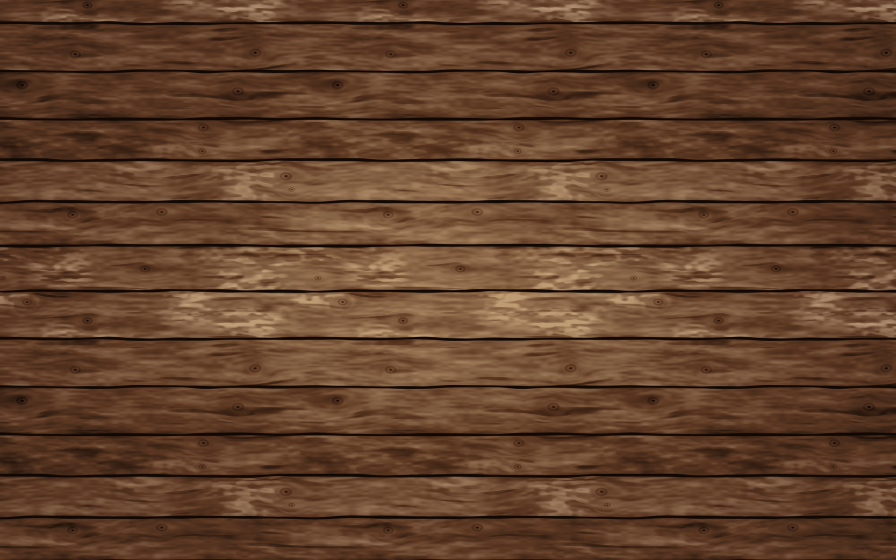
Write a Shadertoy shader that draws this texture.

```glsl
// Weathered brown planks: a square tile of seven boards repeats across and down.
// Grain is stretched, wrapping value noise bent around hashed knots; pale wear,
// cracks and dark seams are added, and a glow lights the middle of the canvas.

const float TILE = 0.5635;        // tile side, in canvas heights
const float TOP_OFFSET = 0.0417;  // first seam below the top edge
const int PLANKS = 7;
const int KNOTS = 2;              // knots per plank
const float SEAM_HALF = 0.0022;   // half width of a seam, in canvas heights
const float BASE_TONE = 0.40;
const float GLOW_TONE = 0.34;
const vec2 GLOW_FALLOFF = vec2(2.2, 5.0);
const vec3 DARK = vec3(0.08, 0.04, 0.02);
const vec3 BROWN = vec3(0.36, 0.22, 0.14);
const vec3 PALE = vec3(0.67, 0.55, 0.44);

// Plank borders from the top of the tile, then tone shift and wear per plank
const float EDGE[8] = float[8](0.0, 0.152, 0.303, 0.434, 0.566, 0.704, 0.848, 1.0);
const float SHIFT[7] = float[7](-0.01, -0.03, -0.05, 0.05, 0.0, 0.03, 0.04);
const float WEAR[7] = float[7](0.2, 0.15, 0.35, 0.65, 0.25, 0.9, 1.0);

float hash(vec2 p) {
    return fract(sin(dot(p, vec2(127.1, 311.7))) * 43758.55);
}

// Value noise on a grid of freq cells, wrapping once per tile in x
float noise(vec2 uv, vec2 freq, float seed) {
    vec2 p = uv * freq;
    vec2 i = floor(p);
    vec2 f = fract(p);
    f = f * f * (3.0 - 2.0 * f);
    float x0 = mod(i.x, freq.x);
    float x1 = mod(i.x + 1.0, freq.x);
    float y = i.y + seed * 17.0;
    float low = mix(hash(vec2(x0, y)), hash(vec2(x1, y)), f.x);
    float high = mix(hash(vec2(x0, y + 1.0)), hash(vec2(x1, y + 1.0)), f.x);
    return mix(low, high, f.y);
}

// Bends the grain around the knots; returns bent height and knot darkness
vec2 bendAroundKnots(vec2 uv, int plank) {
    float bent = uv.y;
    float darkness = 0.0;
    for (int k = 0; k < KNOTS; k++) {
        vec2 id = vec2(float(plank) + 3.0, float(k) * 7.0 + 1.0);
        float across = 0.2 + 0.6 * hash(id + 20.0);
        float size = mix(0.010, 0.020, hash(id + 40.0));
        vec2 d = uv - vec2(hash(id), mix(EDGE[plank], EDGE[plank + 1], across));
        d.x = fract(d.x + 0.5) - 0.5;
        vec2 reach = d / (size * vec2(3.6, 2.2));
        bent -= 0.7 * d.y * exp(-dot(reach, reach));
        float r = length(d * vec2(0.8, 1.2)) / size;
        float rings = 0.55 + 0.45 * cos(r * 9.0);
        darkness += exp(-r * r * 1.6) * rings + 0.6 * exp(-r * r * 14.0);
    }
    return vec2(bent, darkness);
}

float woodTone(vec2 uv, int plank) {
    float seed = float(plank) + 1.0;
    vec2 knot = bendAroundKnots(uv, plank);
    vec2 g = vec2(uv.x, knot.x);
    g.y += 0.022 * (noise(uv, vec2(4.0, 8.0), seed) - 0.5);

    // Fibres, growth rings and broad stains
    float fibres = 0.40 * noise(g, vec2(6.0, 52.0), seed)
                 + 0.35 * noise(g, vec2(15.0, 96.0), seed + 9.0)
                 + 0.25 * noise(g, vec2(44.0, 150.0), seed + 18.0) - 0.5;
    float swirl = noise(g, vec2(3.0, 9.0), seed + 27.0);
    float rings = sin(6.2832 * (g.y * 24.0 + 2.5 * swirl));
    float stain = noise(g, vec2(5.0, 13.0), seed + 36.0) - 0.5;
    float tone = SHIFT[plank] + 0.55 * fibres + 0.035 * rings + 0.16 * stain;

    // Pale worn flakes inside larger patches
    float patches = smoothstep(0.3, 0.8, noise(uv, vec2(5.0, 15.0), seed + 45.0));
    float flakes = 0.6 * noise(g, vec2(18.0, 80.0), seed + 54.0)
                 + 0.4 * noise(g, vec2(50.0, 125.0), seed + 63.0);
    tone += 0.36 * WEAR[plank] * patches * smoothstep(0.38, 0.7, flakes);

    // Thin dark cracks and the knots
    float crack = noise(g, vec2(7.0, 75.0), seed + 72.0);
    tone -= 0.24 * smoothstep(0.76, 0.96, crack);
    return tone - 0.32 * knot.y;
}

void mainImage(out vec4 fragColor, in vec2 fragCoord) {
    vec2 p = fragCoord / iResolution.y;
    float aspect = iResolution.x / iResolution.y;
    vec2 uv = vec2(p.x, 1.0 - p.y - TOP_OFFSET) / TILE;
    uv = vec2(uv.x, fract(uv.y));

    // Find the plank and the distance to the nearest uneven seam
    int plank = 0;
    float gap = 1.0;
    for (int i = 0; i <= PLANKS; i++) {
        if (i < PLANKS && uv.y >= EDGE[i]) plank = i;
        float id = float(i % PLANKS);
        float wobble = 0.005 * (noise(vec2(uv.x, 0.0), vec2(9.0, 1.0), id + 5.0) - 0.5);
        gap = min(gap, abs(uv.y - EDGE[i] - wobble) * TILE);
    }

    // Light
    vec2 d = p - vec2(0.5 * aspect, 0.5);
    float glow = exp(-dot(d * d, GLOW_FALLOFF));
    float tone = BASE_TONE + GLOW_TONE * glow + woodTone(uv, plank);
    tone -= 0.14 * exp(-gap / 0.005);

    // Colour, then the seam over it
    tone = clamp(tone, 0.0, 1.1);
    vec3 color = mix(DARK, BROWN, min(tone * 2.0, 1.0));
    color = mix(color, PALE, max(tone * 2.0 - 1.0, 0.0));
    color *= mix(vec3(1.0), vec3(1.02, 0.99, 0.90), glow);
    float width = SEAM_HALF * (0.7 + 0.6 * noise(uv, vec2(14.0, 7.0), 3.0));
    float soft = 0.7 / iResolution.y;
    color = mix(color, DARK * 0.8, 1.0 - smoothstep(width - soft, width + soft, gap));
    fragColor = vec4(color, 1.0);
}
```
